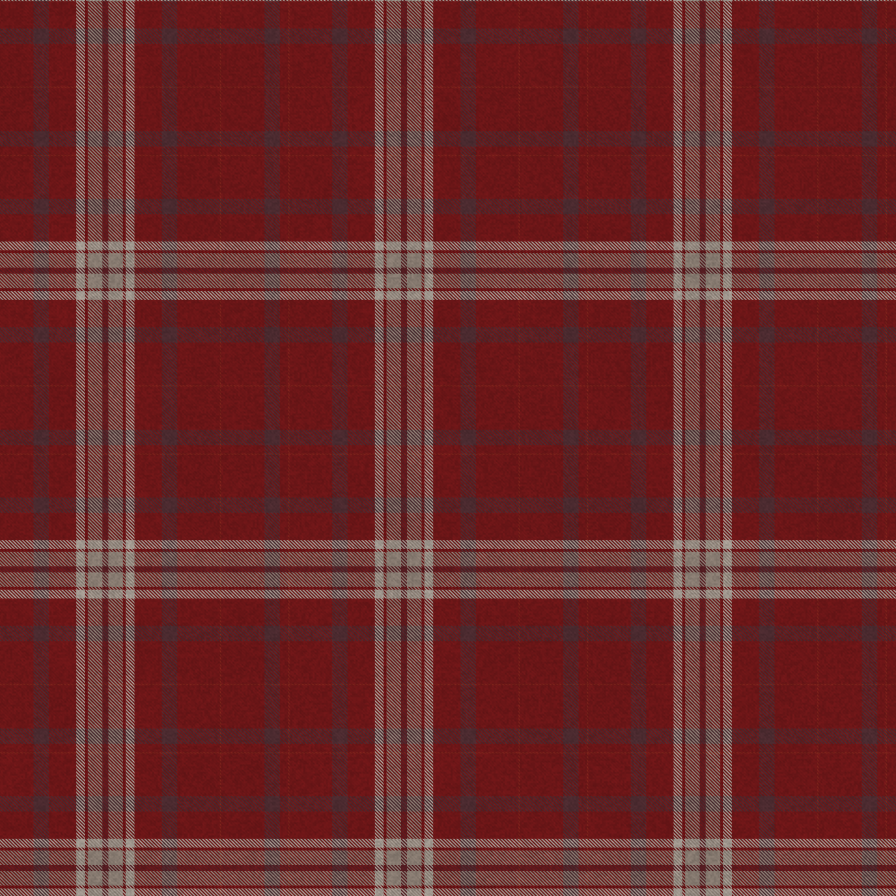
Give the GLSL for this pattern, as a Shadertoy shader.

```glsl
// Red woven tartan with pale banded stripes, slate checks and a diagonal twill.

// Integer hash of a cell, 0 to 1.
float hash(ivec2 cell) {
    uvec2 q = uvec2(cell) * uvec2(1597334677u, 3812015801u);
    uint n = (q.x ^ q.y) * 1597334677u;
    n = (n ^ (n >> 15)) * 2246822519u;
    n ^= n >> 13;
    return float(n >> 8) / 16777216.0;
}

// Value noise that wraps after the given number of cells.
float wrapNoise(vec2 uv, ivec2 cells) {
    vec2 p = uv * vec2(cells);
    ivec2 i = ivec2(floor(p));
    vec2 f = fract(p);
    f = f * f * (3.0 - 2.0 * f);
    ivec2 a = i % cells, b = (i + 1) % cells;
    return mix(mix(hash(a), hash(ivec2(b.x, a.y)), f.x),
               mix(hash(ivec2(a.x, b.y)), hash(b), f.x), f.y);
}

// Coverage of a stripe, softened over one pixel.
float stripe(float offset, float halfWidth, float pixel) {
    return clamp((halfWidth - abs(offset)) / pixel + 0.5, 0.0, 1.0);
}

// Yarn colour across one sett of 256 units, measured from the pale band.
vec3 yarn(float along, float pixel) {
    float m = mod(along + 128.0, 256.0) - 128.0;
    float a = abs(m);
    vec3 col = vec3(0.42, 0.085, 0.09);

    // Slate checks and fine orange lines
    float slate = max(stripe(a - 55.0, 6.6, pixel), stripe(m + 113.0, 6.6, pixel));
    col = mix(col, vec3(0.295, 0.165, 0.185), slate);
    col = mix(col, vec3(0.52, 0.18, 0.11), 0.55 * stripe(a - 98.7, 0.6, pixel));

    // Pale band: white edges, red gaps, tan fill, maroon centre
    col = mix(col, vec3(0.63, 0.595, 0.56), stripe(a, 25.0, pixel));
    col = mix(col, vec3(0.40, 0.06, 0.07), stripe(a, 17.5, pixel));
    col = mix(col, vec3(0.53, 0.48, 0.44), stripe(a, 15.0, pixel));
    return mix(col, vec3(0.33, 0.11, 0.13), stripe(a, 2.6, pixel));
}

void mainImage(out vec4 fragColor, in vec2 fragCoord) {
    vec2 uv = fragCoord / iResolution.xy;
    vec2 pixel = 768.0 / iResolution.xy;

    // Three setts each way
    vec2 along = vec2(uv.x, 1.0 - uv.y) * 768.0 - vec2(90.3, 232.0);
    vec3 warp = yarn(along.x, pixel.x);
    vec3 weft = yarn(along.y, pixel.y);

    // Uneven yarns, stretched along each thread direction
    warp *= 0.97 + 0.06 * wrapNoise(uv, ivec2(528, 96));
    weft *= 0.97 + 0.06 * wrapNoise(uv, ivec2(96, 528));

    // Diagonal twill, 88 ribs per sett
    float rib = abs(fract((uv.x + uv.y) * 264.0) - 0.5) - 0.25;
    float ribPixel = 264.0 * length(1.0 / iResolution.xy);
    float over = clamp(0.5 + rib / ribPixel, 0.0, 1.0);
    vec3 col = mix(weft, warp, over);
    col *= 0.985 + 0.03 * over;

    // Fibre grain and soft wear
    col *= 0.92 + 0.16 * wrapNoise(uv, ivec2(480));
    col *= 0.98 + 0.04 * wrapNoise(uv, ivec2(14));

    fragColor = vec4(col, 1.0);
}
```
